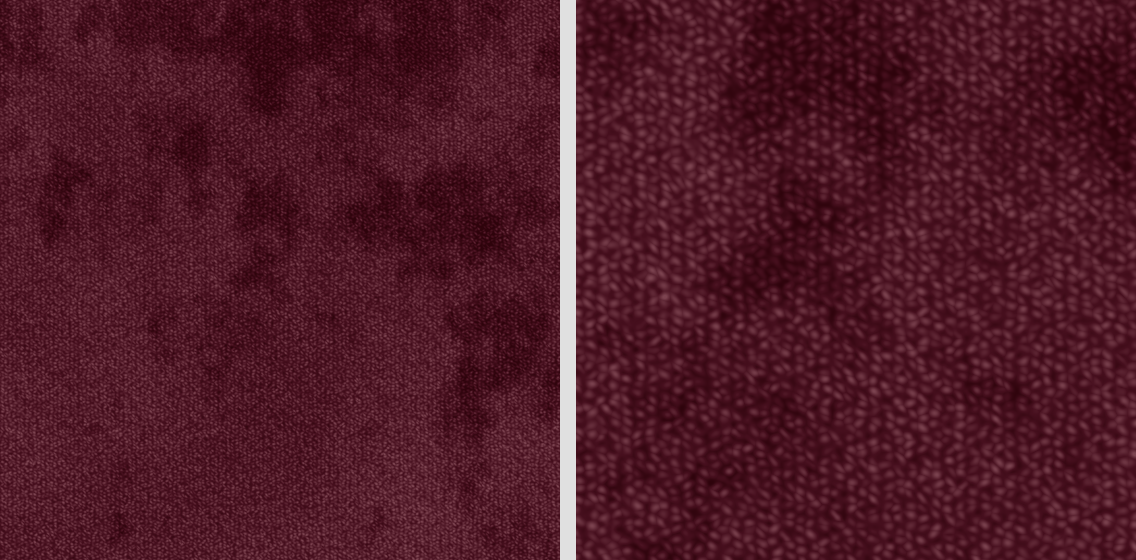
Left: the whole. Right: its middle third, enlarged.
A WebGL 1 fragment shader for this texture:

```glsl
precision highp float;
// Wine red velvet: small jittered pile tufts in staggered columns with dark
// gaps between them, shaded by a faint sheen and by ragged patches of crushed
// pile that gather towards the top and the right.

uniform vec2 u_resolution;

#define TUFTS vec2(136.0, 168.0)  // tuft columns and rows over the canvas
#define TUFT_JITTER 0.55          // scatter of the tufts in their cells
#define TUFT_SHARPNESS 5.5        // narrowness of each tuft
#define TUFT_DEPTH 0.165          // contrast of the tufts
#define FIBRE_DEPTH 0.09          // contrast of the finest fibres
#define SHEEN_DEPTH 0.11          // contrast of the broad sheen
#define CRUSH_DEPTH 0.105         // darkening of the crushed pile
#define BASE_TONE 0.342           // tone of the upright pile
#define SHADOW vec3(0.18, 0.012, 0.045)
#define WINE vec3(0.28, 0.062, 0.12)
#define HIGHLIGHT vec3(0.46, 0.24, 0.29)

float hash(vec2 p) {
  return fract(sin(dot(p, vec2(127.1, 311.7))) * 43758.5453);
}

float valueNoise(vec2 p) {
  vec2 cell = floor(p);
  vec2 f = fract(p);
  f = f * f * (3.0 - 2.0 * f);
  float low = mix(hash(cell), hash(cell + vec2(1.0, 0.0)), f.x);
  float high = mix(hash(cell + vec2(0.0, 1.0)), hash(cell + vec2(1.0, 1.0)), f.x);
  return mix(low, high, f.y);
}

// Layered noise, normalised to 0..1
float fbm(vec2 p) {
  float sum = 0.0;
  float total = 0.0;
  float weight = 1.0;
  for (int i = 0; i < 4; i++) {
    sum += weight * valueNoise(p);
    total += weight;
    weight *= 0.68;
    p = mat2(1.6, 1.2, -1.2, 1.6) * p + vec2(17.3, 9.1);
  }
  return sum / total;
}

// Brightest of the soft slanted tufts around a point, centred near zero
float tufts(vec2 uv) {
  vec2 q = uv * TUFTS;
  float column = floor(q.x);
  float brightest = 0.0;
  for (int i = -1; i <= 1; i++) {
    float x = column + float(i);
    float stagger = 0.5 * mod(x, 2.0);
    float row = floor(q.y - stagger);
    for (int j = -1; j <= 1; j++) {
      vec2 cell = vec2(x, row + float(j));
      vec2 shift = vec2(hash(cell + 3.1), hash(cell + 57.7)) - 0.5;
      vec2 d = q - cell - vec2(0.5, 0.5 + stagger) - TUFT_JITTER * shift;
      d.y += d.x * (1.4 * hash(cell + 91.3) - 0.5);
      float shine = mix(0.6, 1.3, hash(cell));
      float tuft = shine * exp(-TUFT_SHARPNESS * dot(d, d));
      brightest = max(brightest, tuft);
    }
  }
  return brightest - 0.5;
}

// Amount of flattened pile, 0..1
float crushedPile(vec2 uv) {
  float blots = fbm(uv * vec2(11.0, 9.0) + vec2(23.7, 5.4));
  blots += 0.24 * (uv.y - 0.5) + 0.10 * (uv.x - 0.5);
  return smoothstep(0.46, 0.78, blots);
}

vec3 velvetColour(float tone) {
  vec3 dark = mix(SHADOW, WINE, smoothstep(SHADOW.r - 0.04, WINE.r + 0.02, tone));
  float lift = (tone - WINE.r) / (HIGHLIGHT.r - WINE.r);
  return mix(dark, HIGHLIGHT, clamp(lift, 0.0, 1.15));
}

void main() {
  vec2 uv = gl_FragCoord.xy / u_resolution;

  // Broad shading
  float tone = BASE_TONE;
  tone += SHEEN_DEPTH * (fbm(uv * 4.0 + 40.0) - 0.5);
  tone -= CRUSH_DEPTH * crushedPile(uv);

  // Fine pile
  tone += TUFT_DEPTH * tufts(uv);
  tone += FIBRE_DEPTH * (valueNoise(uv * 290.0 + 7.0) - 0.5);

  gl_FragColor = vec4(velvetColour(tone), 1.0);
}
```
